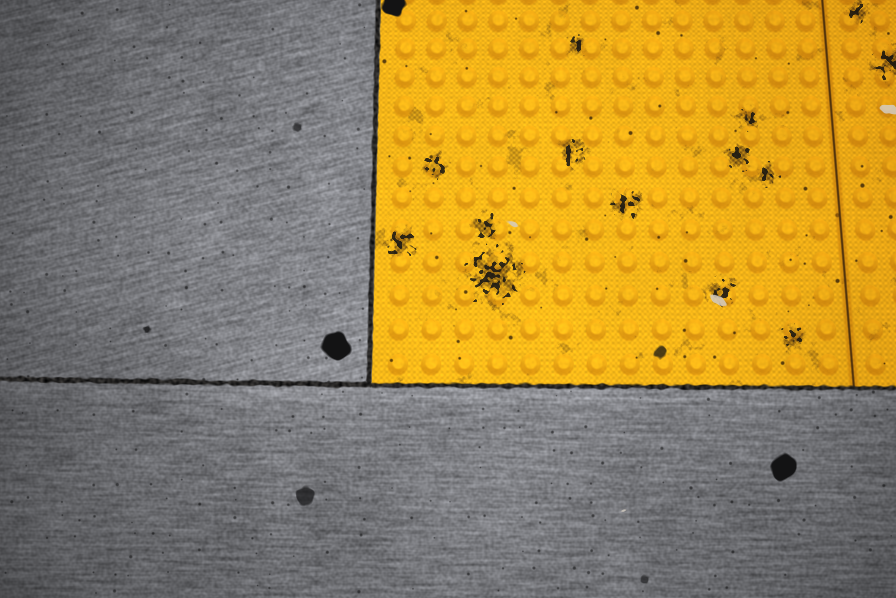
Give the GLSL for this texture, as a WebGL 2 fragment shader.

```glsl
#version 300 es
precision highp float;
// Yellow tactile paving set into grey concrete slabs, in slight perspective.
// Domes and studs repeat on a warped grid; gradient noise gives grain and dirt;
// joints are line distances. Units: canvas height = 1.
uniform vec2 u_resolution;
out vec4 outColor;

const vec3 CONCRETE = vec3(.545, .55, .57);
const vec3 YELLOW = vec3(.975, .735, .1);
const vec3 ORANGE = vec3(.8, .5, .04);
const vec3 DIRT = vec3(.34, .22, .07);
const vec3 JOINT = vec3(.12, .115, .11);
const vec3 GUM = vec3(.075, .075, .08);
const vec3 PAPER = vec3(.83, .8, .76);
const vec2 LENS_CENTRE = vec2(.8, .52);
const vec2 FIRST_DOME = vec2(.666, .3926);
const float ROW_STEP = .0586, ROW_SHRINK = .000582;
const float COL_STEP = .05537, COL_SHRINK = .00697;
const float DOME_RADIUS = .0158, STUDS = 6.;
const float LAST_COLUMN = 13., PANEL_SHIFT = .42;
const float TILE_LEFT = .621, TAU = 6.2832;

// Gum: centre, radius, strength
const vec4 GUMS[8] = vec4[8](
  vec4(.562, .421, .0235, 1), vec4(1.311, .219, .0215, 1),
  vec4(.659, .992, .0185, 1), vec4(.51, .17, .015, .72),
  vec4(.497, .787, .007, .65), vec4(.246, .449, .0055, .8),
  vec4(1.078, .031, .0065, .6), vec4(1.104, .411, .01, .75));
// Dirt on the tiles: centre, radius
const vec3 PATCHES[14] = vec3[14](
  vec3(.826, .541, .057), vec3(1.047, .66, .03), vec3(.957, .744, .028),
  vec3(.727, .722, .026), vec3(1.236, .738, .027), vec3(1.284, .708, .023),
  vec3(1.252, .802, .022), vec3(.964, .923, .021), vec3(1.434, .982, .022),
  vec3(1.49, .895, .034), vec3(.67, .595, .03), vec3(.811, .622, .026),
  vec3(1.207, .513, .028), vec3(1.328, .437, .026));
// Litter: centre, half length, tilt
const vec4 LITTER[4] = vec4[4](
  vec4(1.201, .498, .015, -.6), vec4(1.488, .817, .017, -.2),
  vec4(.859, .625, .009, -.4), vec4(1.043, .146, .004, .3));

float px; // edge softness

float hash(vec2 p) {
  vec3 q = fract(p.xyx * .1031);
  q += dot(q, q.yzx + 33.33);
  return fract((q.x + q.y) * q.z);
}
float corner(vec2 cell, vec2 f) {
  float a = TAU * hash(cell);
  return dot(vec2(cos(a), sin(a)), f);
}
float noise(vec2 p) {
  vec2 i = floor(p), f = p - i, w = f * f * (3. - 2. * f), e = vec2(1, 0);
  return 1.4 * mix(mix(corner(i, f), corner(i + e, f - e), w.x),
    mix(corner(i + e.yx, f - e.yx), corner(i + 1., f - 1.), w.x), w.y);
}
float fbm(vec2 p) {
  float sum = 0., amp = .5;
  for (int k = 0; k < 4; k++) { sum += amp * noise(p); p = p * 2.03 + 17.3; amp *= .5; }
  return sum;
}
float inside(float d, float blur) { return 1. - smoothstep(-blur, blur, d); }

// Scattered specks, at most one per cell
float flecks(vec2 p, float cells, float chance, float radius) {
  vec2 id = floor(p * cells);
  vec2 c = (id + .25 + .5 * vec2(hash(id + 3.1), hash(id + 8.7))) / cells;
  float r = radius * (.35 + .65 * hash(id + 5.3));
  return step(hash(id + 21.), chance) * inside(length(p - c) - r, px);
}

vec3 concrete(vec2 p, float lower) {
  vec2 along = p + mix(vec2(.2, -.25), vec2(0, .01), lower) * p.yx;
  float tone = .16 * fbm(p * 4. + 9.) + .17 * noise(along * vec2(14, 150));
  tone += .1 * noise(along * vec2(40, 260)) + .14 * noise(p * 190.) + .1 * noise(p * 95.);
  return CONCRETE * (1. - .05 * lower) * (1. + tone) * (1. - .5 * flecks(p, 34., .28, .0026));
}

vec3 tiles(vec2 p, float seam) {
  float t = p.y - FIRST_DOME.y, panel = step(0., seam);
  float rowStep = sqrt(ROW_STEP * ROW_STEP - 4. * ROW_SHRINK * t);
  float colStep = COL_STEP - COL_SHRINK * t;
  vec2 grid = vec2((p.x - FIRST_DOME.x - .0238 * t) / colStep - PANEL_SHIFT * panel,
    (ROW_STEP - rowStep) / (2. * ROW_SHRINK));
  vec2 id = floor(grid + .5), d = (grid - id) * vec2(colStep, rowStep);
  float present = step(-.5, id.x) * abs(panel - step(id.x, LAST_COLUMN + .5));
  // Small studs between the domes
  vec2 stud = cos(TAU * STUDS * grid);
  float r = length(d), e = r / DOME_RADIUS;
  float dome = present * inside(e - 1., px / DOME_RADIUS);
  vec3 col = YELLOW * (1. + .05 * fbm(p * 6.) + .05 * noise(p * 170.));
  col *= 1. + .055 * (stud.x * stud.y + .4 * stud.y) * (1. - dome);
  // Cast shade and sloping flank
  float shade = present * inside(length(d + vec2(.001, .004)) / DOME_RADIUS - 1.05, .16) * (1. - dome);
  float flank = dome * smoothstep(.45, .75, e);
  float facing = dot(d / max(r, .0001), vec2(.25, .97));
  col = mix(col, ORANGE, .5 * shade + flank * (.24 - .34 * min(facing, 0.)));
  col *= 1. + .08 * flank * max(facing, 0.) + .03 * (dome - flank);
  // Worn patches with gritty cores
  float grain = fbm(p * 65.), grit = 0.;
  float wear = .5 * smoothstep(.3, .5, fbm(p * 18. + 31.) + .5 * grain);
  float clump = 1.3 * noise(p * 110. + 5.);
  for (int k = 0; k < 14; k++) {
    float reach = 1. - length(p - PATCHES[k].xy) / PATCHES[k].z;
    wear = max(wear, smoothstep(0., .55, reach + 1.5 * grain - .2) * smoothstep(-.3, 0., reach));
    grit = max(grit, smoothstep(.72, .95, reach + clump) * step(0., reach));
  }
  col = mix(col, DIRT, wear * (.55 - .2 * stud.x * stud.y) * (1. - .5 * dome));
  col = mix(col, GUM, .85 * grit);
  col = mix(col, DIRT * .6, .8 * flecks(p, 24., .16, .0034));
  // Seam between the two panels
  col = mix(col, ORANGE, .5 * inside(abs(seam) - .007, .003));
  return mix(col, DIRT * .8, .9 * inside(abs(seam) - .0018, px));
}

void main() {
  vec2 p = gl_FragCoord.xy / u_resolution.y;
  px = 1. / u_resolution.y;
  // Signed distances to the joints
  float x = p.x - TILE_LEFT;
  float above = p.y - .3574 + x * (x < 0. ? .0155 : .0066);
  float right = x - .0243 * (p.y - .3574);
  float seam = p.x - 1.4277 + .0817 * (p.y - .355);
  vec2 off = p - LENS_CENTRE;
  float lens = dot(off, off);

  vec3 col = concrete(p, step(above, 0.)) * (1. - .5 * lens);
  col *= 1. + .09 * inside(abs(above + .018) - .012, .008);
  vec3 paving = tiles(p, seam) * (1. - vec3(.17, .27, .4) * lens);
  col = mix(col, paving, inside(max(-right, -above), px));
  float rough = .003 * noise(p * 70.);
  float across = abs(above + .001) - (x < 0. ? .0042 : .0034) + rough;
  float upright = max(abs(right + .004) - .004 + .6 * rough, -above);
  col = mix(col, JOINT * (1. + 1.2 * noise(p * 150.)), .94 * inside(min(across, upright), 1.3 * px));

  // Gum and litter
  for (int k = 0; k < 8; k++) {
    vec4 g = GUMS[k];
    vec2 d = p - g.xy;
    float blob = length(d) - g.z * (1. + .28 * noise(d / g.z * 1.1 + float(k) * 7.));
    col = mix(col, GUM, g.w * inside(blob, 1.3 * px));
  }
  for (int k = 0; k < 4; k++) {
    vec4 s = LITTER[k];
    vec2 d = mat2(cos(s.w), -sin(s.w), sin(s.w), cos(s.w)) * (p - s.xy);
    float scrap = length(d * vec2(1, 2.4)) - s.z * (1. + .5 * noise(p * 80.));
    col = mix(col, PAPER, .85 * inside(scrap, 1.5 * px));
  }
  outColor = vec4(clamp(col, 0., 1.), 1);
}
```
